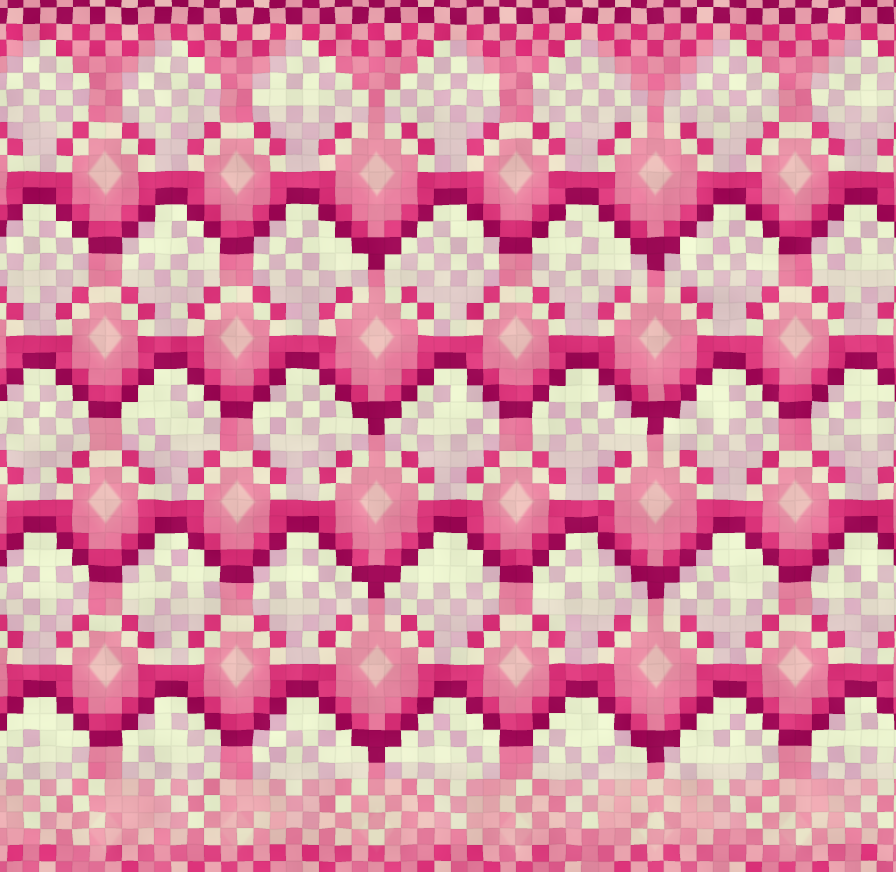
Reproduce this pattern procedurally as a WebGL 1 fragment shader.

```glsl
precision highp float;
// Knitted fish-scale bands: stepped pink scales with cream tops and dark undersides
// alternate with checkered cream scales. A square stitch grid is folded into scales,
// then dithered at both ends, softly tinted per stitch and supersampled.

uniform vec2 u_resolution;

#define STITCHES vec2(54.55, 53.1)  // stitches across and down
#define GRID_SHIFT vec2(0.42, 0.45) // part of a stitch cut at left and top
#define SCALE_PITCH 8.41            // mean scale spacing in stitches
#define BAND_ROWS 10.0              // stitch rows per band
#define BAND_START 6.0              // row where the first full band begins
#define FADE_ROW 47.0               // row where the lower dither begins
#define WOBBLE 0.11                 // unevenness of stitch edges
#define TINT 0.055                  // brightness variation per stitch
#define AA 3                        // subsamples per axis

const vec3 CREAM = vec3(0.91, 0.94, 0.80);
const vec3 LILAC = vec3(0.86, 0.68, 0.76);
const vec3 ASH = vec3(0.85, 0.76, 0.76);
const vec3 BLUSH = vec3(0.91, 0.74, 0.72);
const vec3 SALMON = vec3(0.91, 0.57, 0.65);
const vec3 PINK = vec3(0.89, 0.41, 0.58);
const vec3 MAGENTA = vec3(0.85, 0.17, 0.46);
const vec3 WINE = vec3(0.61, 0.03, 0.33);

float hash(vec2 p) {
  vec3 q = fract(p.xyx * vec3(0.1031, 0.1030, 0.0973));
  q += dot(q, q.yzx + 33.33);
  return fract((q.x + q.y) * q.z);
}

float noise(vec2 p) {
  vec2 i = floor(p), f = fract(p);
  f = f * f * (3.0 - 2.0 * f);
  return mix(mix(hash(i), hash(i + vec2(1, 0)), f.x),
             mix(hash(i + vec2(0, 1)), hash(i + vec2(1, 1)), f.x), f.y);
}

// Left stitch of scale k; flooring gives a mix of 8 and 9 stitch scales.
float scaleStart(float k) {
  return floor(SCALE_PITCH * k + 2.0);
}

// Cream scale: plain crown, checkered middle, ashen base.
vec3 creamScale(vec2 cell, float depth, float checker, float rnd) {
  vec3 base = mix(CREAM, ASH, smoothstep(2.5, 5.5, depth));
  float top = step(cell.y, 6.0);
  float chance = mix(0.72 * step(0.5, depth), 0.95, top);
  vec3 mark = mix(LILAC, ASH, 0.7 * hash(cell + 41.0));
  vec3 col = mix(base, mark, checker * step(rnd, chance));
  float glint = (1.0 - checker) * step(rnd, 0.25) * step(3.5, depth);
  return mix(col, CREAM, 0.8 * glint);
}

// Pink scale body: shaded downward, with a pale pointed drop at its heart.
vec3 pinkScale(vec2 local, float row, float ring, float rnd) {
  float shade = 0.16 * (row - 2.5) + 0.22 * (3.0 - ring) + 0.3 * (rnd - 0.5);
  vec3 col = mix(SALMON, PINK, clamp(shade, 0.0, 1.0));
  vec2 d = abs(local - vec2(0.0, 4.1));
  float drop = d.x / 1.15 + d.y / 1.45;
  col = mix(col, SALMON, 0.6 * (1.0 - smoothstep(0.9, 1.8, drop)));
  return mix(col, BLUSH, 1.0 - smoothstep(0.75, 1.05, drop));
}

vec3 stitchColour(vec2 pos) {
  vec2 warp = vec2(noise(pos * 0.8), noise(pos * 0.8 + 57.0)) - 0.5;
  pos += WOBBLE * warp;
  vec2 cell = floor(pos);
  float rnd = hash(cell + 17.0);
  float checker = mod(cell.x + cell.y, 2.0);

  // Fold the column into a scale: ring 0 is the gap, apex the centre.
  float k = ceil((cell.x - 1.0) / SCALE_PITCH) - 1.0;
  float start = scaleStart(k);
  float width = scaleStart(k + 1.0) - start;
  float ring = min(cell.x - start, width - 1.0 - cell.x + start);
  float apex = ceil(width * 0.5) - 1.0;
  float row = mod(cell.y - BAND_START, BAND_ROWS);
  vec2 local = vec2(pos.x - start - 0.5 * width, row + fract(pos.y));

  bool rising = row > 5.5;
  bool cream = ring < apex && (rising ? ring < row - 5.0
             : (row < 0.5 || ring < 3.0 - row || (row == 3.0 && ring == 0.0)));
  bool under = row > 4.5 && ring == row - 5.0;
  bool lining = (row > 3.5 && row < 7.5 && ring == max(row - 4.0, 1.0))
             || (row == 4.0 && ring == 0.0)
             || (row > 0.5 && row < 2.5 && ring == 3.0 - row);
  bool crest = row > 0.5 && row < 3.5 && ring == 4.0 - row;

  vec3 col = pinkScale(local, row, ring, rnd);
  if (row < 0.5 || row > 8.5) col = mix(SALMON, PINK, rnd);
  if (lining) col = mix(MAGENTA, PINK, 0.3 * rnd);
  if (row == 8.0 && ring == apex) col = WINE;
  if (under) col = WINE;
  if (crest) col = mix(CREAM, BLUSH, 0.35 * rnd);
  if (cream) col = creamScale(cell, rising ? row - 6.0 : row + 4.0, checker, rnd);

  // Dithered upper border.
  if (cell.y < 5.5 && !cream) col = mix(SALMON, PINK, checker * 0.8 + 0.2 * rnd);
  if (cell.y < 2.5 && !cream) col = mix(SALMON, MAGENTA, checker);
  if (cell.y < 1.5) col = mix(mix(SALMON, BLUSH, rnd), cell.y < 0.5 ? WINE : MAGENTA, checker);

  // Dithered lower border.
  if (cell.y >= FADE_ROW) {
    float fade = cell.y - FADE_ROW;
    if (under || lining) col = mix(MAGENTA, PINK, 0.6 * rnd);
    vec3 light = fade < 3.5 && rnd < 0.6 ? CREAM : mix(SALMON, BLUSH, rnd);
    vec3 deep = fade > 3.5 ? mix(PINK, MAGENTA, step(0.4, rnd)) : SALMON;
    col = mix(col, mix(light, deep, checker), 0.75);
  }

  // Worn tint and faint seams.
  vec2 f = abs(fract(pos) - 0.5);
  col *= 1.0 - 0.05 * smoothstep(0.42, 0.5, max(f.x, f.y));
  col *= 1.0 + TINT * (rnd - 0.5);
  return col + 0.04 * (noise(pos * 0.55 + 9.0) - 0.5);
}

void main() {
  vec3 sum = vec3(0.0);
  for (int j = 0; j < AA; j++) {
    for (int i = 0; i < AA; i++) {
      vec2 offset = (vec2(float(i), float(j)) + 0.5) / float(AA) - 0.5;
      vec2 uv = (gl_FragCoord.xy + offset) / u_resolution;
      sum += stitchColour(vec2(uv.x, 1.0 - uv.y) * STITCHES - GRID_SHIFT);
    }
  }
  gl_FragColor = vec4(sum / float(AA * AA), 1.0);
}
```
